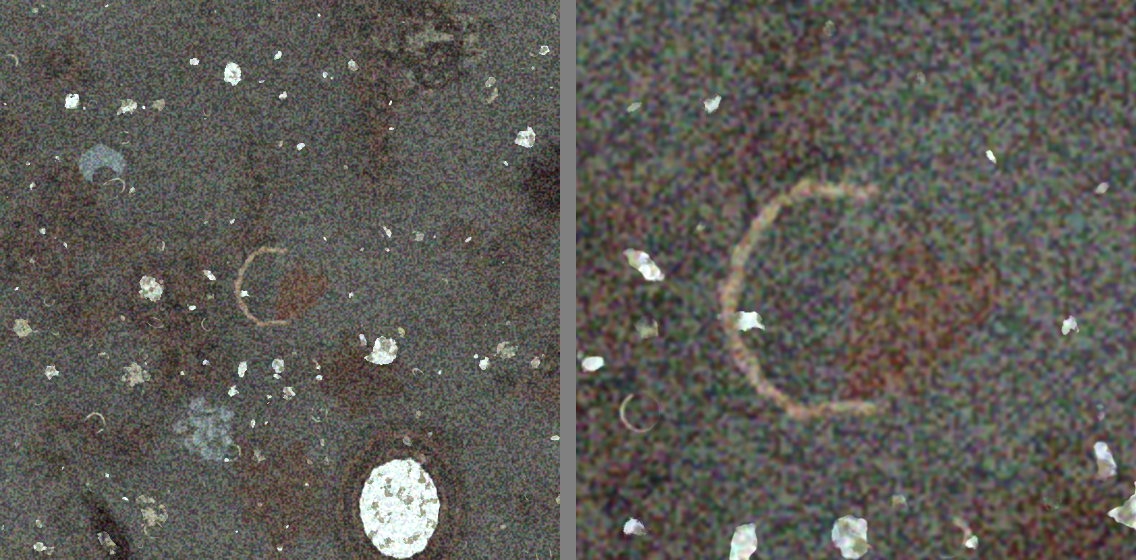
Left, the full canvas; right, a detail of the centre.
Reproduce this texture procedurally as a Shadertoy shader.

```glsl
// Thin section of dark mudstone with bright mineral grains, shell rings and brown stains.
#define MUD vec3(0.355, 0.362, 0.342)
#define BROWN vec3(0.36, 0.28, 0.235)
#define DARK vec3(0.19, 0.165, 0.155)
#define CREAM vec3(0.63, 0.64, 0.55)
#define WHITE vec3(0.93, 1.0, 0.98)
#define BLUE_GREY vec3(0.50, 0.57, 0.58)
#define NOISE_FREQ 290.0
#define NOISE_LUMA 0.22
#define NOISE_CHROMA 0.17
#define EDGE_SOFT 0.0016

// Integer hash of a lattice cell and a seed.
vec3 hash3(vec2 cell, float seed) {
    uvec3 v = uvec3(ivec3(vec3(floor(cell), seed))) * 1664525u + 1013904223u;
    v.x += v.y * v.z; v.y += v.z * v.x; v.z += v.x * v.y;
    v ^= v >> 16u;
    v.x += v.y * v.z; v.y += v.z * v.x; v.z += v.x * v.y;
    return vec3(v >> 8u) / 16777216.0;
}

vec3 noise3(vec2 p, float seed) {
    vec2 i = floor(p), f = fract(p);
    f = f * f * (3.0 - 2.0 * f);
    vec3 low = mix(hash3(i, seed), hash3(i + vec2(1, 0), seed), f.x);
    vec3 high = mix(hash3(i + vec2(0, 1), seed), hash3(i + vec2(1, 1), seed), f.x);
    return mix(low, high, f.y);
}

float fbm(vec2 p) {
    float sum = 0.0, amp = 0.533;
    for (int i = 0; i < 4; i++) {
        sum += amp * noise3(p, float(i) + 20.0).x;
        p = mat2(1.6, 1.2, -1.2, 1.6) * p + 7.3;
        amp *= 0.5;
    }
    return sum;
}

vec2 turn(vec2 p, float angle) {
    float c = cos(angle), s = sin(angle);
    return mat2(c, -s, s, c) * p;
}

// Coverage of a shape whose signed distance is d.
float cover(float d, float soft) {
    return 1.0 - smoothstep(-soft, soft, d);
}

// Rough ellipse: distance in units of its own radius.
float blob(vec2 p, vec2 centre, vec2 radii, float angle, float rough) {
    vec2 q = turn(p - centre, angle) / radii;
    return length(q) - 1.0 + rough * (fbm(p * 42.0 + centre * 91.0) - 0.5);
}

// Where grains and stains crowd together.
float crowding(vec2 p) {
    vec2 q = (p - vec2(0.46, 0.30)) / vec2(0.22, 0.15);
    return 0.62 + 1.1 * exp(-dot(q, q));
}

// Scattered grains on a jittered lattice; some are hollow shells.
vec3 addGrains(vec3 col, vec2 p, float cells, float density, float hollow, float seed) {
    vec2 g = p * cells;
    float soft = max(EDGE_SOFT, 0.7 / iResolution.y) * cells;
    for (int j = -1; j <= 1; j++)
    for (int i = -1; i <= 1; i++) {
        vec2 id = floor(g) + vec2(i, j);
        vec3 place = hash3(id, seed), form = hash3(id, seed + 1.0), kind = hash3(id, seed + 2.0);
        if (place.z > density * crowding(id / cells)) continue;
        vec2 q = turn(g - id - 0.1 - 0.8 * place.xy, form.x * 6.2832);
        q.y *= mix(1.0, 2.3, form.y * form.y);
        float radius = mix(0.11, 0.30, form.z * form.z);
        float bump = fbm(p * cells * 4.5 + kind.xy * 50.0) - 0.5;
        float d = length(q) - radius + bump * radius * 2.0;
        bool shell = kind.z < hollow;
        if (shell) d = abs(length(q) - radius * 1.15 + bump * 0.08) - 0.028 + 0.05 * smoothstep(0.0, 0.3, q.x);
        float mottle = fbm(p * 95.0 + kind.xy * 30.0);
        vec3 bright = mix(CREAM, WHITE, smoothstep(0.3, 0.53, mottle));
        vec3 dim = mix(MUD, CREAM * 1.08, smoothstep(0.34, 0.62, mottle));
        vec3 tint = (kind.x < 0.5 && !shell) ? bright : dim;
        col = mix(col, tint, cover(d, soft) * mix(0.75, 1.0, kind.y));
    }
    return col;
}

// Broad stains and dark pellets in the mud.
vec3 addStains(vec3 col, vec2 p) {
    float cloud = fbm(p * 9.0 + 3.0), speckle = fbm(p * 60.0);
    float stain = smoothstep(0.46, 0.74, cloud + 0.16 * (crowding(p) - 0.62));
    col = mix(col, mix(DARK, BROWN, smoothstep(0.3, 0.6, speckle)), 0.55 * stain);
    col = mix(col, DARK, 0.9 * cover(blob(p, vec2(0.20, 0.04), vec2(0.075, 0.026), -1.05, 1.0), 0.45));
    col = mix(col, DARK, 0.75 * cover(blob(p, vec2(0.99, 0.68), vec2(0.05, 0.06), 0.0, 1.2), 0.4));
    vec3 pellet = mix(DARK * 1.25, CREAM * 0.85, smoothstep(0.44, 0.72, speckle));
    col = mix(col, pellet, 0.7 * cover(blob(p, vec2(0.78, 0.91), vec2(0.095, 0.065), 0.6, 1.5), 0.35));
    col = mix(col, BROWN, 0.6 * cover(blob(p, vec2(0.50, 0.12), vec2(0.07, 0.09), 0.3, 1.8), 0.4));
    col = mix(col, BROWN * 0.85, 0.6 * cover(blob(p, vec2(0.64, 0.33), vec2(0.08, 0.065), 0.0, 1.2), 0.3));
    return col;
}

// The few large fossils and the white cavity.
vec3 addFossils(vec3 col, vec2 p) {
    float mottle = fbm(p * 85.0 + 11.0), soft = 0.04;
    vec3 grey = mix(MUD, BLUE_GREY * 1.1, smoothstep(0.25, 0.65, mottle));
    col = mix(col, grey, 0.8 * cover(blob(p, vec2(0.365, 0.235), vec2(0.052, 0.05), 0.0, 0.9), 0.15));
    float dome = max(blob(p, vec2(0.182, 0.705), vec2(0.042, 0.035), 0.0, 0.5),
                    -blob(p, vec2(0.188, 0.682), vec2(0.022, 0.02), 0.0, 0.5));
    col = mix(col, BLUE_GREY, 0.85 * cover(dome, 0.08));

    // Open shell with a brown body
    col = mix(col, BROWN * 1.13, 0.85 * cover(blob(p, vec2(0.535, 0.475), vec2(0.058, 0.033), 0.9, 1.2), 0.15));
    float ring = blob(p, vec2(0.488, 0.488), vec2(0.068, 0.062), 1.2, 0.25);
    float gap = smoothstep(0.505, 0.525, p.x);
    col = mix(col, mix(CREAM, BROWN * 1.5, mottle), (1.0 - gap) * cover(abs(ring) - 0.065, soft));

    // Cavity with faint rings around it
    float cavity = blob(p, vec2(0.714, 0.092), vec2(0.07, 0.089), 0.0, 0.18);
    float halo = cover(cavity - 0.75, 0.25);
    float whorl = smoothstep(0.5, 1.0, cos(cavity * 17.0 - 9.0) * 0.5 + mottle);
    col = mix(col, mix(DARK * 1.3, BROWN * 1.2, whorl), 0.6 * halo);
    vec3 fill = mix(CREAM, WHITE, smoothstep(0.28, 0.43, mottle));
    return mix(col, fill, cover(cavity, 0.03));
}

void mainImage(out vec4 fragColor, in vec2 fragCoord) {
    vec2 p = fragCoord / iResolution.y;
    vec3 col = MUD * (0.88 + 0.24 * fbm(p * 5.0));
    col = addStains(col, p);
    col = addGrains(col, p, 13.0, 0.32, 0.28, 40.0);
    col = addGrains(col, p, 25.0, 0.15, 0.12, 50.0);
    col = addGrains(col, p, 56.0, 0.035, 0.0, 60.0);
    col = addFossils(col, p);

    // Fine coloured grain
    vec3 tint = noise3(p * NOISE_FREQ, 5.0) - 0.5;
    float luma = noise3(p * NOISE_FREQ + 0.5, 9.0).x - 0.5;
    col += NOISE_LUMA * luma + NOISE_CHROMA * tint;
    fragColor = vec4(clamp(col, 0.0, 1.0), 1.0);
}
```
